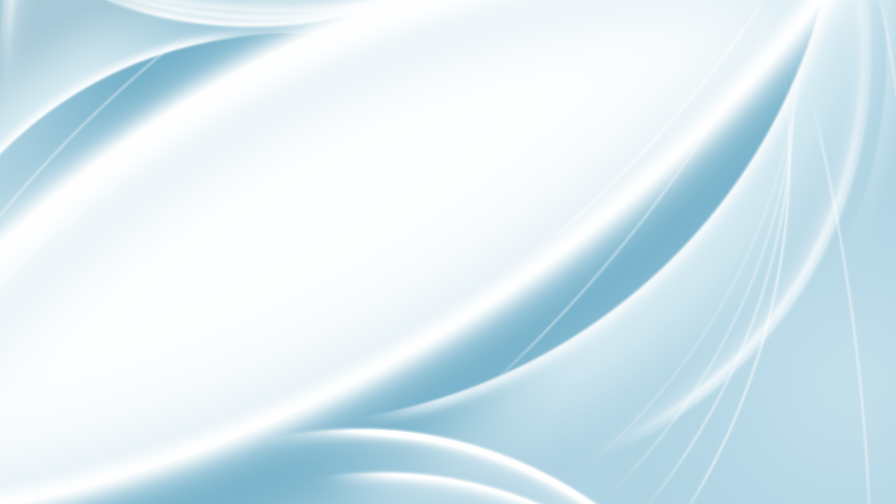
Give the GLSL for this background, as a WebGL 1 fragment shader.

```glsl
precision highp float;
// Abstract backdrop: sweeping white light ribbons and translucent veils over soft blue.

uniform vec2 u_resolution;

const vec3 WHITE = vec3(0.995, 0.998, 1.0);
const vec3 PALE = vec3(0.84, 0.92, 0.95);
const vec3 MID = vec3(0.69, 0.83, 0.89);
const vec3 DEEP = vec3(0.45, 0.69, 0.79);

// Circular arc from a to b with signed bulge: x = distance (left is positive), y = place along chord.
vec2 arc(vec2 p, vec2 a, vec2 b, float bulge) {
  vec2 chord = b - a;
  float len = length(chord);
  vec2 along = chord / len;
  vec2 normal = vec2(-along.y, along.x);
  float radius = (len * len * 0.25 + bulge * bulge) / (2.0 * bulge);
  vec2 center = 0.5 * (a + b) + normal * (bulge - radius);
  float dist = (length(p - center) - abs(radius)) * sign(radius);
  return vec2(dist, dot(p - a, along) / len);
}

// Glow across a curve with its own softness on each side.
float ribbon(float d, float leftWidth, float rightWidth) {
  float x = d / (d > 0.0 ? leftWidth : rightWidth);
  return exp(-x * x);
}

// Fades a curve in and out at its ends.
float taper(float t, float ends) {
  return smoothstep(0.0, ends, t) * (1.0 - smoothstep(1.0 - ends, 1.0, t));
}

// Fine tapered line.
float strand(vec2 p, vec2 a, vec2 b, float bulge) {
  vec2 q = arc(p, a, b, bulge);
  return ribbon(q.x, 0.03, 0.03) * taper(q.y, 0.2);
}

void lighten(inout vec3 color, float amount) {
  color = mix(color, WHITE, clamp(amount, 0.0, 1.0));
}

void main() {
  // The canvas is 16 by 9 units.
  vec2 p = gl_FragCoord.xy * 9.0 / u_resolution.y;
  float edge = 9.0 / u_resolution.y;

  float upper = arc(p, vec2(0.0, 4.55), vec2(7.3, 9.0), 0.45).x;
  float lower = arc(p, vec2(0.0, 0.0), vec2(14.6, 9.0), -1.5).x;
  float veil = arc(p, vec2(6.6, 1.55), vec2(14.7, 9.0), -1.6).x;
  float leftVeil = arc(p, vec2(0.0, 6.28), vec2(4.9, 8.4), 0.52).x;

  // White center with a blue haze inside both ribbons.
  float haze = 0.85 * exp(-max(lower, 0.0) / 0.75);
  haze += 0.45 * ribbon(upper + 0.65, 0.5, 0.9);
  vec3 color = mix(WHITE, PALE, min(haze, 1.0));

  // Upper left: blue channel, pale veil and the darker corner above it.
  vec3 leftBlue = mix(MID, DEEP, smoothstep(-0.5, 2.8, p.x));
  vec3 leftSheet = mix(PALE, MID * 0.95, smoothstep(0.0, 1.4, leftVeil));
  leftSheet = mix(leftSheet, DEEP, 0.55 * smoothstep(1.2, 4.2, p.x));
  leftBlue = mix(leftBlue, leftSheet, smoothstep(-edge, edge, leftVeil));
  color = mix(color, leftBlue, smoothstep(0.0, 0.12, upper));

  // Lower right: deep channel and the broad veil beyond it.
  vec3 rightBlue = mix(DEEP, MID, 0.85 * smoothstep(0.7, 2.6, -lower));
  vec3 sheet = mix(PALE, MID, smoothstep(0.0, 2.0, -veil));
  sheet = mix(sheet, PALE, 0.5 * ribbon(length(p - vec2(15.2, 2.2)), 2.4, 2.4));
  float sheetMask = smoothstep(-edge, edge, -veil) * smoothstep(6.8, 10.8, p.x);
  rightBlue = mix(rightBlue, sheet, sheetMask);
  color = mix(color, rightBlue, smoothstep(0.0, 0.12, -lower));

  // Rims of the two veils.
  lighten(color, 0.85 * ribbon(leftVeil, 0.12, 0.035) * (1.0 - smoothstep(3.2, 5.0, p.x)));
  lighten(color, 0.7 * ribbon(veil, 0.035, 0.16) * smoothstep(6.2, 8.0, p.x));

  // Swoosh across the top with layered folds above its rim.
  vec2 top = arc(p, vec2(1.9, 9.0), vec2(7.1, 9.0), -0.45);
  float topMask = smoothstep(-edge, edge, top.x) * smoothstep(0.0, 0.3, upper);
  lighten(color, topMask * 0.5);
  for (int i = 0; i < 3; i++) {
    float k = float(i);
    float fold = arc(p, vec2(1.9 + 0.5 * k, 9.0), vec2(7.1, 9.0), -0.45 + 0.13 * k).x;
    lighten(color, (0.8 - 0.15 * k) * ribbon(fold, 0.1, 0.04) * smoothstep(1.6, 3.0, p.x));
  }

  // Swooshes along the bottom.
  for (int i = 0; i < 2; i++) {
    float k = float(i);
    vec2 q = arc(p, vec2(4.5 + 1.1 * k, 1.08 - 0.63 * k), vec2(10.6 - k, 0.0), 0.68 - 0.4 * k);
    float start = smoothstep(0.0, 0.4, q.y);
    float under = smoothstep(-edge, edge, -q.x) * exp(min(q.x, 0.0) / 0.45);
    lighten(color, start * (0.45 * under + (0.85 - 0.2 * k) * ribbon(q.x, 0.04, 0.15)));
  }

  // Wide translucent swoosh at the right.
  vec2 sweep = arc(p, vec2(10.4, 0.75), vec2(15.45, 9.0), -1.7);
  float sweepFade = smoothstep(0.0, 0.25, sweep.y) * (1.0 - 0.45 * smoothstep(0.5, 1.0, sweep.y));
  lighten(color, sweepFade * (0.5 * ribbon(sweep.x, 0.3, 0.06) + 0.3 * ribbon(sweep.x - 0.1, 0.07, 0.07)));
  lighten(color, 0.25 * ribbon(sweep.x + 0.35, 0.04, 0.25) * smoothstep(0.5, 0.9, sweep.y));

  // Fine strands fanning through the veil.
  for (int i = 0; i < 4; i++) {
    float k = float(i);
    vec2 foot = vec2(11.8 - 0.55 * k, 0.4 * k - 0.8);
    lighten(color, (0.5 - 0.1 * k) * strand(p, foot, vec2(14.0 + 0.12 * k, 7.8 + 0.3 * k), -0.85 - 0.06 * k));
  }
  lighten(color, 0.4 * strand(p, vec2(15.55, -1.0), vec2(14.4, 7.6), -0.25));
  lighten(color, 0.35 * strand(p, vec2(16.2, 5.5), vec2(15.5, 10.0), -0.1));

  // Fine strands beside the main ribbons.
  lighten(color, 0.35 * strand(p, vec2(8.4, 1.8), vec2(13.9, 8.8), -0.4));
  lighten(color, 0.5 * strand(p, vec2(9.2, 4.2), vec2(13.9, 9.4), -0.3));
  lighten(color, 0.35 * strand(p, vec2(-0.6, 4.4), vec2(3.6, 8.6), 0.2));

  // Main light ribbons.
  lighten(color, ribbon(upper, 0.28, 0.42));
  lighten(color, 0.35 * ribbon(upper, 0.6, 0.6));
  lighten(color, ribbon(lower, 0.2, 0.3));
  lighten(color, 0.4 * ribbon(lower, 0.3, 0.65));

  gl_FragColor = vec4(color, 1.0);
}
```
